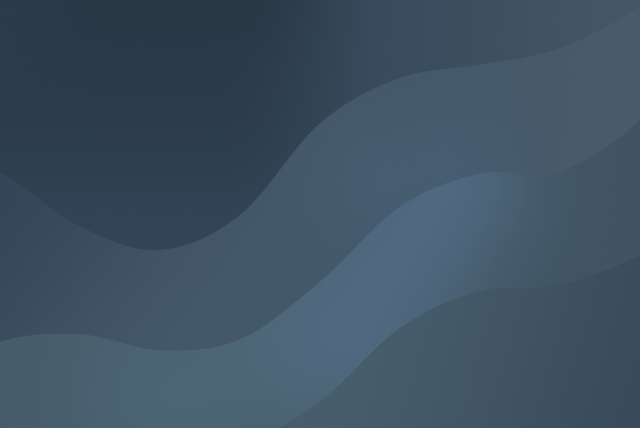
Reproduce this background procedurally as a WebGL 2 fragment shader.

```glsl
#version 300 es
precision highp float;

uniform vec2 u_resolution;
out vec4 fragColor;

const float ASPECT = 1.5;

// Wave heights at every eighth of the width, with one extra knot at each end
const float UPPER[11] = float[](0.664, 0.598, 0.471, 0.416, 0.498, 0.712, 0.818, 0.849, 0.887, 0.984, 1.117);
const float MIDDLE[11] = float[](0.102, 0.201, 0.219, 0.182, 0.207, 0.342, 0.517, 0.594, 0.600, 0.721, 0.960);
const float LOWER[11] = float[](-0.15, -0.14, -0.12, -0.094, -0.045, 0.062, 0.234, 0.320, 0.335, 0.404, 0.512);

// Catmull-Rom curve through the knots
float waveHeight(float knots[11], float x) {
    float s = clamp(x, 0.0, 0.9999) * 8.0;
    int i = int(s);
    float t = fract(s);
    float a = knots[i], b = knots[i + 1], c = knots[i + 2], d = knots[i + 3];
    return b + 0.5 * t * (c - a + t * (2.0 * a - 5.0 * b + 4.0 * c - d + t * (3.0 * (b - c) + d - a)));
}

// Coverage below a wave, with a smooth edge
float below(float height, float y) {
    float d = height - y;
    float w = fwidth(d) * 0.6;
    return smoothstep(-w, w, d);
}

// Soft light around the segment from a to b
float glow(vec2 uv, vec2 a, vec2 b, float radius) {
    vec2 scale = vec2(ASPECT, 1.0);
    vec2 p = (uv - a) * scale;
    vec2 ab = (b - a) * scale;
    float h = clamp(dot(p, ab) / max(dot(ab, ab), 1e-4), 0.0, 1.0);
    vec2 q = (p - ab * h) / radius;
    return exp(-dot(q, q));
}

vec2 hashGradient(vec2 cell) {
    vec2 k = vec2(dot(cell, vec2(127.1, 311.7)), dot(cell, vec2(269.5, 183.3)));
    return fract(sin(k) * 43758.5) * 2.0 - 1.0;
}

float gradientNoise(vec2 p) {
    vec2 i = floor(p), f = fract(p);
    vec2 u = f * f * (3.0 - 2.0 * f);
    vec2 e = vec2(1.0, 0.0);
    float bottom = mix(dot(hashGradient(i), f), dot(hashGradient(i + e.xy), f - e.xy), u.x);
    float top = mix(dot(hashGradient(i + e.yx), f - e.yx), dot(hashGradient(i + e.xx), f - e.xx), u.x);
    return mix(bottom, top, u.y);
}

// Dark sky, paler to the right and toward the wave trough
vec3 skyColor(vec2 uv) {
    vec3 c = vec3(0.168, 0.231, 0.294);
    c = mix(c, vec3(0.200, 0.274, 0.342), 1.0 - smoothstep(0.35, 0.80, uv.y));
    c = mix(c, vec3(0.228, 0.302, 0.368), smoothstep(0.34, 0.66, uv.x));
    c = mix(c, vec3(0.268, 0.340, 0.392), smoothstep(0.62, 1.0, uv.x));
    return mix(c, vec3(0.160, 0.212, 0.258), 0.7 * glow(uv, vec2(0.18, 1.02), vec2(0.38, 1.02), 0.16));
}

// Slate band, shaded at the left
vec3 upperColor(vec2 uv) {
    float lit = smoothstep(-0.2, 1.5, uv.x * 3.0 + (0.55 - uv.y) * 1.6);
    vec3 c = mix(vec3(0.200, 0.270, 0.335), vec3(0.264, 0.345, 0.410), lit);
    c = mix(c, vec3(0.282, 0.358, 0.415), smoothstep(0.65, 1.0, uv.x));
    return mix(c, vec3(0.280, 0.368, 0.450), 0.75 * glow(uv, vec2(0.60, 0.58), vec2(0.70, 0.62), 0.16));
}

// Bright band with teal and blue lights
vec3 middleColor(vec2 uv) {
    vec3 c = mix(vec3(0.272, 0.358, 0.415), vec3(0.250, 0.328, 0.384), smoothstep(0.5, 0.92, uv.x));
    c = mix(c, vec3(0.300, 0.400, 0.462), 0.9 * glow(uv, vec2(0.28, 0.08), vec2(0.42, 0.20), 0.26));
    return mix(c, vec3(0.316, 0.415, 0.508), 0.95 * glow(uv, vec2(0.55, 0.24), vec2(0.69, 0.56), 0.21));
}

// Foreground, falling into shade at the right
vec3 lowerColor(vec2 uv) {
    return mix(vec3(0.280, 0.365, 0.424), vec3(0.218, 0.288, 0.352), smoothstep(0.45, 1.1, uv.x - 0.2 * uv.y));
}

void main() {
    vec2 uv = gl_FragCoord.xy / u_resolution;
    vec3 color = skyColor(uv);
    color = mix(color, upperColor(uv), below(waveHeight(UPPER, uv.x), uv.y));
    color = mix(color, middleColor(uv), below(waveHeight(MIDDLE, uv.x), uv.y));
    color = mix(color, lowerColor(uv), below(waveHeight(LOWER, uv.x), uv.y));

    // Fine grain
    color += 0.008 * gradientNoise(uv * vec2(ASPECT, 1.0) * 230.0);
    fragColor = vec4(color, 1.0);
}
```
